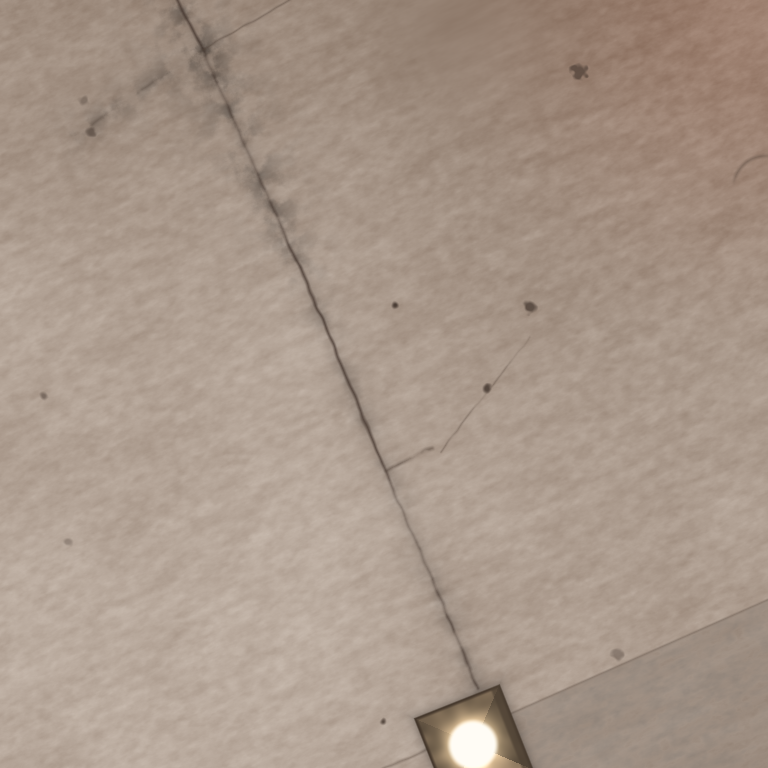
This texture is drawn by a Shadertoy shader. Its source:

```glsl
float hash(vec2 p) {
    vec3 q = fract(vec3(p.xyx) * 0.1031);
    q += dot(q, q.yzx + 33.33);
    return fract((q.x + q.y) * q.z);
}

float noise(vec2 p) {
    vec2 i = floor(p), f = fract(p);
    f = f * f * (3.0 - 2.0 * f);
    return mix(mix(hash(i), hash(i + vec2(1, 0)), f.x),
               mix(hash(i + vec2(0, 1)), hash(i + vec2(1, 1)), f.x), f.y);
}

float fbm(vec2 p) {
    float sum = 0.0, amp = 0.5;
    for (int i = 0; i < 5; i++) {
        sum += amp * noise(p);
        p = mat2(1.6, 1.2, -1.2, 1.6) * p + 7.3;
        amp *= 0.5;
    }
    return sum;
}

float segment(vec2 p, vec2 a, vec2 b) {
    vec2 d = b - a;
    return length(p - a - d * clamp(dot(p - a, d) / dot(d, d), 0.0, 1.0));
}

float cover(float dist, float soft) {
    return 1.0 - smoothstep(-soft, soft, dist);
}

// Square recessed lamp, in its own tilted frame
vec3 addLamp(vec3 col, vec2 p, float px) {
    vec2 q = mat2(0.93, -0.369, 0.369, 0.93) * (p - vec2(0.617, 0.031));
    vec2 e = abs(q);
    float box = max(e.x, e.y) - 0.060;
    col *= 1.0 - 0.22 * exp(-max(box, 0.0) * 160.0);

    float facet = e.x > e.y ? (q.x > 0.0 ? 0.72 : 0.85) : (q.y > 0.0 ? 0.95 : 1.2);
    vec3 metal = vec3(0.46, 0.39, 0.31) * facet;
    metal *= 0.85 + 0.3 * noise(q * 70.0);
    float r = length(p - vec2(0.616, 0.030));
    metal += vec3(0.55, 0.49, 0.38) * exp(-max(r - 0.029, 0.0) * 85.0);
    metal = mix(metal, vec3(0.24, 0.19, 0.15), 0.85 * cover(-box - 0.0035, px + 0.001));
    metal = mix(metal, vec3(0.30, 0.25, 0.20), 0.7 * cover(0.047 - q.x, px + 0.001));
    metal = mix(metal, vec3(1.0, 0.99, 0.96), cover(r - 0.031, px + 0.003));
    return mix(col, metal, cover(box, px));
}

void mainImage(out vec4 fragColor, in vec2 fragCoord) {
    vec2 p = fragCoord / iResolution.xy;
    float px = 1.0 / iResolution.y;

    // Brushed concrete: broad light, clouds, slanted streaks and grain
    vec2 grainAxis = mat2(0.91, -0.41, 0.41, 0.91) * p;
    float clouds = fbm(p * 5.0 + 3.0) - 0.48;
    float streaks = fbm(grainAxis * vec2(14.0, 75.0)) - 0.48;
    float grain = fbm(grainAxis * vec2(75.0, 130.0) + 40.0) - 0.48;
    float light = 0.97 - 0.55 * smoothstep(0.3, 1.1, p.y) - 0.25 * smoothstep(0.3, 1.0, p.x);
    light += 0.4 * clouds + 0.35 * streaks + 0.5 * grain;
    light -= 0.25 * exp(-dot(p - vec2(0.6, 0.98), p - vec2(0.6, 0.98)) * 90.0) * (0.5 + 2.0 * grain);
    vec3 col = mix(vec3(0.53, 0.45, 0.39), vec3(0.72, 0.66, 0.61), light);
    col += vec3(0.035, -0.005, -0.012) * smoothstep(0.5, 0.0, length(p - 1.0));

    // Darker slab beyond the lower right seam
    float lowerSeam = p.y - 0.076 - 0.443 * (p.x - 0.677);
    float rightSide = smoothstep(0.62, 0.68, p.x);
    col *= 1.0 - rightSide * cover(lowerSeam, 0.003) * (0.07 + 0.25 * max(clouds + grain, 0.0));

    // Long joint with a ragged stain around it
    vec2 joint[8] = vec2[8](vec2(0.225, 1.01), vec2(0.264, 0.935), vec2(0.319, 0.811),
        vec2(0.371, 0.694), vec2(0.423, 0.577), vec2(0.501, 0.388), vec2(0.566, 0.238), vec2(0.622, 0.104));
    vec2 wobble = p + 0.003 * (vec2(noise(p * 60.0), noise(p * 60.0 + 19.0)) - 0.5);
    float jointDist = 1.0;
    for (int i = 0; i < 7; i++) jointDist = min(jointDist, segment(wobble, joint[i], joint[i + 1]));
    float blotch = smoothstep(0.35, 0.7, fbm(p * 48.0));
    float upper = smoothstep(0.5, 0.8, p.y);
    col *= 1.0 - (0.12 + 0.16 * upper) * blotch * exp(-jointDist * mix(75.0, 34.0, upper));
    col *= 1.0 - 0.13 * exp(-jointDist * 130.0);
    float worn = smoothstep(0.72, 0.66, p.y) * smoothstep(0.34, 0.42, p.y) + smoothstep(0.92, 0.95, p.y);
    float ink = mix(0.25 + 0.3 * blotch, 0.75, clamp(worn, 0.0, 1.0));
    col = mix(col, vec3(0.27, 0.21, 0.18), ink * cover(jointDist - 0.0016, px + 0.0012));

    // Cross seams and hairline cracks
    float hair = 0.55 * cover(segment(wobble, vec2(0.264, 0.935), vec2(0.385, 1.005)) - 0.0008, px + 0.001);
    float leftSeam = segment(wobble, vec2(0.264, 0.935), vec2(0.10, 0.825));
    hair += 0.4 * blotch * cover(leftSeam - 0.001, px + 0.002);
    col *= 1.0 - 0.16 * exp(-leftSeam * 60.0) * (0.4 + blotch);
    hair += 0.4 * rightSide * cover(abs(lowerSeam) - 0.001, px + 0.001);
    hair += 0.45 * cover(segment(wobble, vec2(0.48, -0.01), vec2(0.56, 0.026)) - 0.001, px + 0.001);
    hair += (0.2 + 0.3 * blotch) * cover(segment(wobble, vec2(0.69, 0.562), vec2(0.574, 0.412)) - 0.0007, px + 0.001);
    hair += (0.2 + 0.5 * blotch) * cover(segment(wobble, vec2(0.562, 0.417), vec2(0.501, 0.387)) - 0.0015, px + 0.002);
    vec2 arc = p - vec2(0.997, 0.755);
    hair += 0.5 * cover(abs(length(arc) - 0.042) - 0.0015, px + 0.002) * smoothstep(0.0, 0.02, arc.y) * smoothstep(0.02, -0.01, arc.x);
    col = mix(col, vec3(0.33, 0.27, 0.23), clamp(hair, 0.0, 0.8));

    // Pits: position, radius, darkness
    vec4 pits[10] = vec4[10](vec4(0.755, 0.908, 0.010, 0.6), vec4(0.515, 0.603, 0.0035, 0.9),
        vec4(0.690, 0.600, 0.0075, 0.7), vec4(0.634, 0.494, 0.005, 0.8), vec4(0.119, 0.829, 0.006, 0.55),
        vec4(0.057, 0.484, 0.004, 0.5), vec4(0.499, 0.060, 0.003, 0.8), vec4(0.804, 0.147, 0.007, 0.35),
        vec4(0.109, 0.869, 0.005, 0.35), vec4(0.088, 0.295, 0.005, 0.3));
    for (int i = 0; i < 10; i++) {
        float d = length(p - pits[i].xy) - pits[i].z * (0.6 + 0.8 * noise(p * 170.0));
        col = mix(col, vec3(0.25, 0.20, 0.17), pits[i].w * cover(d, px + 0.0015));
    }

    fragColor = vec4(clamp(addLamp(col, p, px), 0.0, 1.0), 1.0);
}
```
